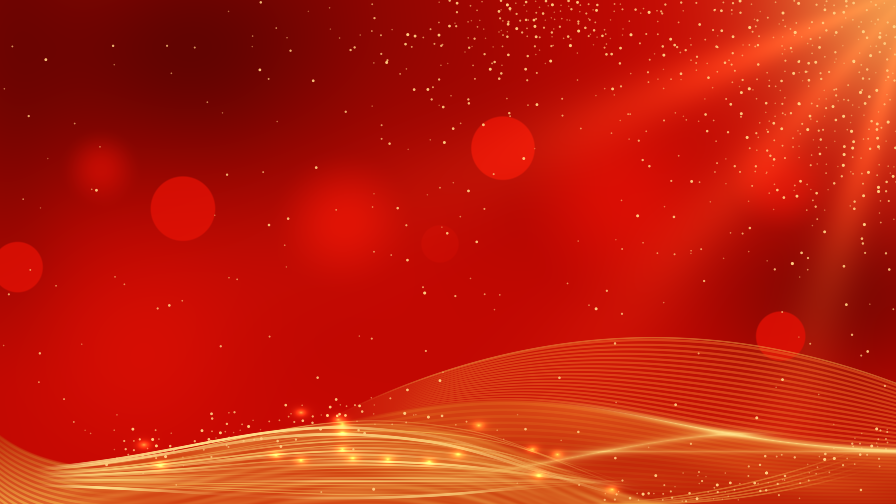
Give the GLSL for this background, as a WebGL 2 fragment shader.

```glsl
#version 300 es
precision highp float;
uniform vec2 u_resolution;
out vec4 outColor;

float hash(vec2 p) {
  p = fract(p * vec2(0.1031, 0.1173));
  p += dot(p, p.yx + 33.33);
  return fract((p.x + p.y) * p.x * 91.7);
}

vec2 gradient(vec2 cell) {
  float a = 6.2832 * hash(cell);
  return vec2(cos(a), sin(a));
}

float noise(vec2 p) {
  vec2 i = floor(p), f = fract(p), u = f * f * (3.0 - 2.0 * f), e = vec2(1, 0);
  float low = mix(dot(gradient(i), f), dot(gradient(i + e), f - e), u.x);
  float high = mix(dot(gradient(i + e.yx), f - e.yx), dot(gradient(i + 1.0), f - 1.0), u.x);
  return mix(low, high, u.y);
}

float bell(float x) { return exp(-x * x); }
float bell(vec2 v) { return exp(-dot(v, v)); }

float disc(vec2 p, vec2 center, float radius, float soft) {
  return 1.0 - smoothstep(radius - soft, radius + soft, length(p - center));
}

float stroke(float d, float width, float px) {
  return 1.0 - smoothstep(width, width + px, abs(d));
}

// Evenly spaced lines that melt into a flat tone when too dense
float lines(float v) {
  float w = fwidth(v), d = abs(fract(v) - 0.5);
  return mix(1.0 - smoothstep(0.12, 0.12 + max(w, 0.02), d), 0.4, smoothstep(0.5, 1.0, w));
}

// Wave profiles
float archTop(float x) { return 0.33 - 0.39 * (x - 1.296) * (x - 1.296); }
float veilTop(float x) { return 0.10 + 0.106 * bell((x - 1.0) / 0.45); }
float goldTop(float x) { return 0.06 + 0.105 * bell((x - 0.72) / 0.42) - 0.075 * smoothstep(0.9, 1.4, x); }
float tailTop(float x) { return 0.33 * (x - 1.13) * (x - 1.13); }

float dustDensity(vec2 c) {
  float d = 0.75 * bell((c - vec2(1.09, 0.98)) / vec2(0.11, 0.06));
  d += 0.4 * bell((c - vec2(1.06, 0.94)) / vec2(0.32, 0.12));
  d += 0.5 * smoothstep(1.2, 1.7, c.x) * smoothstep(0.38, 0.85, c.y);
  d += 0.03 * smoothstep(0.45, 1.0, c.x) * smoothstep(0.25, 0.5, c.y);
  d += 0.5 * bell((c.y - goldTop(c.x) - 0.01) / 0.03) * smoothstep(0.15, 0.25, c.x) * (1.0 - smoothstep(0.5, 1.2, c.x));
  return d + 0.6 * bell((c.y - tailTop(c.x)) / 0.03) * smoothstep(1.1, 1.25, c.x);
}

float dust(vec2 p, float size, float seed, float px) {
  vec2 cell = floor(p / size), key = cell + seed;
  vec2 spot = (cell + 0.2 + 0.6 * vec2(hash(key + 3.1), hash(key + 17.7))) * size;
  float shine = hash(key + 41.3);
  float on = step(hash(key + 71.9), dustDensity(spot));
  return on * disc(p, spot, 0.0014 + 0.0017 * shine * shine, 0.6 * px) * (0.4 + 0.6 * shine);
}

void main() {
  float px = 1.0 / u_resolution.y;
  vec2 p = gl_FragCoord.xy * px;
  float x = p.x, y = p.y;
  vec3 gold = vec3(0.94, 0.65, 0.27), cream = vec3(1.0, 0.88, 0.55);

  // Red ground with dark pools
  float shade = 1.0 - 0.24 * smoothstep(0.35, 0.95, y) * (1.0 - smoothstep(0.6, 1.5, x));
  shade -= 0.26 * bell((p - vec2(0.36, 0.88)) / vec2(0.3, 0.25));
  shade -= 0.36 * bell((p - vec2(1.68, 0.42)) / vec2(0.26, 0.19));
  shade -= 0.15 * bell(x / 0.15) * smoothstep(0.2, 0.5, y);
  shade += 0.05 * noise(p * 2.5);
  vec3 col = vec3(0.76, 0.03, 0.005) * shade;

  // Soft glows and clear discs
  vec3 glow = vec3(0.88, 0.06, 0.015);
  col = mix(col, glow, 0.55 * bell((p - vec2(0.28, 0.28)) / 0.2));
  col = mix(col, glow, 0.8 * disc(p, vec2(1.23, 0.61), 0.12, 0.11));
  col = mix(col, glow, 0.8 * disc(p, vec2(0.68, 0.56), 0.08, 0.07));
  col = mix(col, glow, 0.6 * disc(p, vec2(0.2, 0.665), 0.045, 0.04));
  col = mix(col, glow, 0.8 * disc(p, vec2(1.55, 0.64), 0.06, 0.05));
  col = mix(col, glow, 0.8 * disc(p, vec2(0.363, 0.586), 0.064, px));
  col = mix(col, glow, 0.8 * disc(p, vec2(0.035, 0.47), 0.05, px));
  col = mix(col, glow, 0.85 * disc(p, vec2(0.998, 0.706), 0.063, px));
  col = mix(col, glow, 0.25 * disc(p, vec2(0.873, 0.516), 0.037, px));

  // Light rays from the upper right corner
  vec2 ray = vec2(1.82, 1.03) - p;
  float angle = atan(ray.y, ray.x), reach = length(ray);
  float beams = 0.9 * bell((angle - 0.4) / 0.1) + 0.7 * bell((angle - 0.84) / 0.11) + 0.9 * bell((angle - 1.28) / 0.09);
  col += vec3(0.5, 0.36, 0.14) * beams * exp(-2.2 * reach);
  col = mix(col, vec3(0.97, 0.63, 0.31), exp(-12.0 * reach * reach));
  col = mix(col, glow, 0.85 * disc(p, vec2(1.549, 0.333), 0.049, px));

  // Lined arch above the orange veil
  float arch = archTop(x), veil = veilTop(x);
  float across = (y - veil) / max(arch - veil, 0.01);
  float inArch = smoothstep(-px, px, y - veil) * smoothstep(-px, px, arch - y) * smoothstep(0.62, 0.8, x);
  col = mix(col, vec3(0.92, 0.4, 0.14), inArch * (0.1 + 0.5 * lines(across * 17.0)));
  col = mix(col, gold, 0.5 * stroke(y - arch, 0.0005, px) * smoothstep(0.65, 0.9, x));

  float inVeil = smoothstep(-px, px, veil - y) * smoothstep(0.6, 0.85, x);
  float depth = (veil - y) / veil;
  vec3 veilColor = mix(vec3(0.88, 0.38, 0.11), vec3(0.74, 0.17, 0.03), depth + 0.6 * noise(vec2(x * 4.0, depth * 3.0)));
  col = mix(col, veilColor, inVeil * (0.68 + 0.2 * lines(depth * 16.0)));

  // Left corner wave
  float corner = 0.06 + 0.077 * exp(-x / 0.1);
  float inCorner = smoothstep(-px, px, corner - y) * (1.0 - smoothstep(0.12, 0.3, x));
  col = mix(col, mix(vec3(0.75, 0.2, 0.04), gold, 1.0 - y / 0.14), inCorner * (0.55 + 0.35 * lines((corner - y) * 90.0)));

  // Golden ribbon and its strands
  float top = goldTop(x);
  float inGold = smoothstep(-px, 0.012, top - y) * smoothstep(0.05, 0.25, x);
  float grain = noise(vec2(x * 5.0, (y - top) * 90.0));
  col = mix(col, mix(vec3(0.84, 0.34, 0.09), gold, clamp(0.4 + grain, 0.0, 1.0)), 0.72 * inGold);
  for (float i = 0.0; i < 24.0; i++) {
    float h = hash(vec2(i, 5.3));
    float path = mix(0.045, goldTop(x + 0.12 * (h - 0.5)), 1.0 - i / 18.0);
    float fade = smoothstep(0.06, 0.2, x) * (1.0 - smoothstep(0.8, 1.3, x));
    fade *= clamp(0.5 + 1.3 * noise(vec2(x * 3.0, i * 7.3)), 0.0, 1.0);
    col = mix(col, mix(gold, cream, h), fade * stroke(y - path, 0.002 * h * h, px));
  }

  // Bright crests and rising tails
  float rise = 0.05 + 0.09 * smoothstep(0.8, 1.5, x);
  float crest = exp(-abs(y - veil) / 0.006) * smoothstep(1.0, 1.4, x);
  crest += 0.7 * exp(-abs(y - rise) / 0.007) * smoothstep(0.75, 1.1, x) * (1.0 - smoothstep(1.4, 1.6, x));
  crest += 0.5 * exp(-abs(y - 0.104) / 0.004) * smoothstep(1.0, 1.3, x);
  col = mix(col, mix(gold, cream, crest * 0.7), min(crest, 1.0));
  for (float i = 0.0; i < 5.0; i++) {
    float tail = y - tailTop(x - 0.035 * i);
    col = mix(col, gold, 0.5 * stroke(tail, 0.0005, px) * smoothstep(1.15, 1.35, x) * (1.0 - smoothstep(1.5, 1.75, x)));
  }

  // Gold dust and larger glints
  float sparks = dust(p, 0.017, 11.0, px) + dust(p, 0.027, 57.0, px);
  col = mix(col, vec3(1.0, 0.8, 0.5), min(sparks, 1.0));
  for (float i = 0.0; i < 18.0; i++) {
    float gx = 0.22 + 1.05 * hash(vec2(i, 2.7));
    vec2 glint = vec2(gx, goldTop(gx) * mix(0.3, 1.3, hash(vec2(i, 9.1))));
    col += vec3(0.9, 0.65, 0.25) * exp(-length((p - glint) * vec2(0.8, 1.2)) * 190.0);
  }

  outColor = vec4(clamp(col, 0.0, 1.0), 1.0);
}
```
